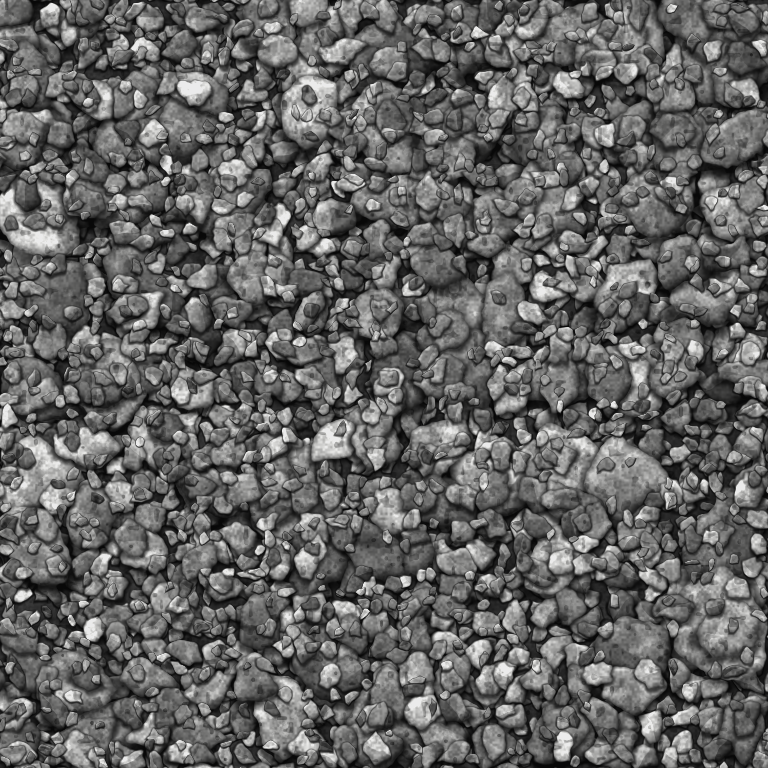
Reproduce this texture procedurally as a three.js fragment shader.

```glsl
varying vec2 vUv;

const float TAU = 6.2832;
const vec3 SUN = vec3(-0.32, 0.60, 0.73);
const vec3 SOIL = vec3(0.17);
const vec3 STONE_TINT = vec3(1.0, 1.0, 0.992);

// Sine-free hashes
float hash1(vec2 p) {
  vec3 q = fract(p.xyx * 0.1031);
  q += dot(q, q.yzx + 33.33);
  return fract((q.x + q.y) * q.z);
}

vec4 hash4(vec2 p) {
  vec4 q = fract(p.xyxy * vec4(0.1031, 0.1030, 0.0973, 0.1099));
  q += dot(q, q.wzxy + 33.33);
  return fract((q.xxyz + q.yzzw) * q.zywx);
}

float valueNoise(vec2 p) {
  vec2 i = floor(p);
  vec2 f = fract(p);
  f = f * f * (3.0 - 2.0 * f);
  return mix(mix(hash1(i), hash1(i + vec2(1.0, 0.0)), f.x),
             mix(hash1(i + vec2(0.0, 1.0)), hash1(i + 1.0), f.x), f.y);
}

float fbm(vec2 p) {
  float sum = 0.0;
  float amp = 0.5;
  for (int i = 0; i < 4; i++) {
    sum += amp * valueNoise(p);
    p = mat2(1.6, 1.2, -1.2, 1.6) * p + 7.3;
    amp *= 0.5;
  }
  return sum / 0.9375;
}

mat2 rotation(float angle) {
  float c = cos(angle);
  float s = sin(angle);
  return mat2(c, s, -s, c);
}

// Softly rounded polygon: xy is the gradient, z the distance (1 at the rim)
vec3 pebble(vec2 p, vec2 seed) {
  const float SHARPNESS = 11.0;
  vec3 sum = vec3(0.0);
  for (int i = 0; i < 7; i++) {
    vec4 h = hash4(seed + float(i) * 13.7);
    float angle = (float(i) + 0.75 * h.x) * TAU / 7.0;
    vec2 side = vec2(cos(angle), sin(angle)) / mix(0.72, 1.12, h.y);
    sum += vec3(side, 1.0) * exp(SHARPNESS * dot(side, p));
  }
  return vec3(sum.xy / sum.z, log(sum.z) / SHARPNESS);
}

// Mottled mineral surface with pale crust, dark pits and grit
float rockTexture(vec2 uv, vec2 offset) {
  float mottle = fbm(uv * 42.0 + offset);
  float grit = valueNoise(uv * 310.0 + offset);
  float crust = smoothstep(0.53, 0.68, fbm(uv * 75.0 + offset * 1.7));
  float pits = smoothstep(0.73, 0.86, valueNoise(uv * 125.0 + offset));
  return 0.92 + 0.75 * (mottle - 0.5) + 0.32 * (grit - 0.5)
       + 0.22 * crust - 0.28 * pits;
}

// Lit tone of one stone: two tilted facets and a rounded rim
float stoneTone(vec2 p, vec2 slope, float d, vec4 look, vec2 id) {
  vec4 h = hash4(id + 91.3);
  vec2 crease = rotation(h.x * TAU) * vec2(1.0, 0.0);
  float facet = smoothstep(-0.05, 0.05, dot(p, crease) - 0.5 * (h.y - 0.4));
  vec2 tilt = 0.5 * (h.zw - 0.5) + crease * facet * 0.38;
  vec2 bulge = slope * smoothstep(0.5, 1.05, d) * 0.65;
  float lambert = max(dot(normalize(vec3(tilt + bulge, 1.0)), SUN), 0.0);
  float rim = mix(1.0, 0.6, smoothstep(0.84, 1.04, d));
  return mix(0.40, 0.70, look.w) * (0.25 + 1.08 * lambert) * rim;
}

// Paints a jittered grid of stones and their shadows over the ground
vec3 addStones(vec3 ground, vec2 uv, vec2 warped, float cells, float density, float seed) {
  vec2 cell = floor(warped * cells);
  for (int y = 1; y >= -1; y--) {
    for (int x = -1; x <= 1; x++) {
      vec2 id = cell + vec2(float(x), float(y));
      vec2 key = id + seed * 37.0 + 50.0;
      float cluster = 0.35 + 1.3 * valueNoise(id / cells * 6.0 + seed * 9.0 + 20.0);
      if (hash1(key + 5.5) > density * cluster) continue;

      vec4 place = hash4(key);
      vec4 look = hash4(key + 27.1);
      vec2 p = warped * cells - id - 0.5 - 0.44 * (place.xy - 0.5);
      if (dot(p, p) > 1.6) continue;

      float radius = mix(0.36, 0.53, place.z);
      vec2 stretch = vec2(mix(0.78, 1.0, look.x), mix(1.0, 1.35, look.y));
      mat2 turn = rotation(place.w * TAU);
      vec2 local = (turn * p) * stretch / radius;
      vec3 shape = pebble(local, key);
      vec2 slope = (shape.xy * stretch) * turn;
      float d = shape.z;

      float reach = d + 0.12 * slope.y / (length(slope) + 0.01);
      ground *= mix(0.36, 1.0, smoothstep(0.94, 1.3, reach));
      float softness = 0.0013 * cells / radius;
      float cover = 1.0 - smoothstep(1.0 - softness, 1.0 + softness, d);
      if (cover > 0.0) {
        float tone = stoneTone(local, slope, d, look, key);
        tone *= rockTexture(uv, look.xy * 60.0);
        ground = mix(ground, STONE_TINT * tone, cover);
      }
    }
  }
  return ground;
}

void main() {
  // Chipped outlines
  vec2 coarse = vec2(valueNoise(vUv * 38.0), valueNoise(vUv * 38.0 + 80.0)) - 0.5;
  vec2 fine = vec2(valueNoise(vUv * 130.0), valueNoise(vUv * 130.0 + 60.0)) - 0.5;
  vec2 warped = vUv + 0.010 * coarse + 0.0035 * fine;

  // Buried rubble first, loose chips last
  vec3 color = SOIL * rockTexture(vUv, vec2(3.0));
  color = addStones(color, vUv, warped, 42.0, 2.5, 1.0);
  color = addStones(color, vUv, warped, 23.0, 1.1, 2.0);
  color = addStones(color, vUv, warped, 9.0, 0.60, 3.0);
  color = addStones(color, vUv, warped, 13.0, 0.55, 4.0);
  color = addStones(color, vUv, warped, 21.0, 0.42, 5.0);
  color = addStones(color, vUv, warped, 36.0, 0.34, 6.0);
  color = addStones(color, vUv, warped, 58.0, 0.16, 7.0);
  gl_FragColor = vec4(clamp(color, 0.03, 0.92), 1.0);
}
```
